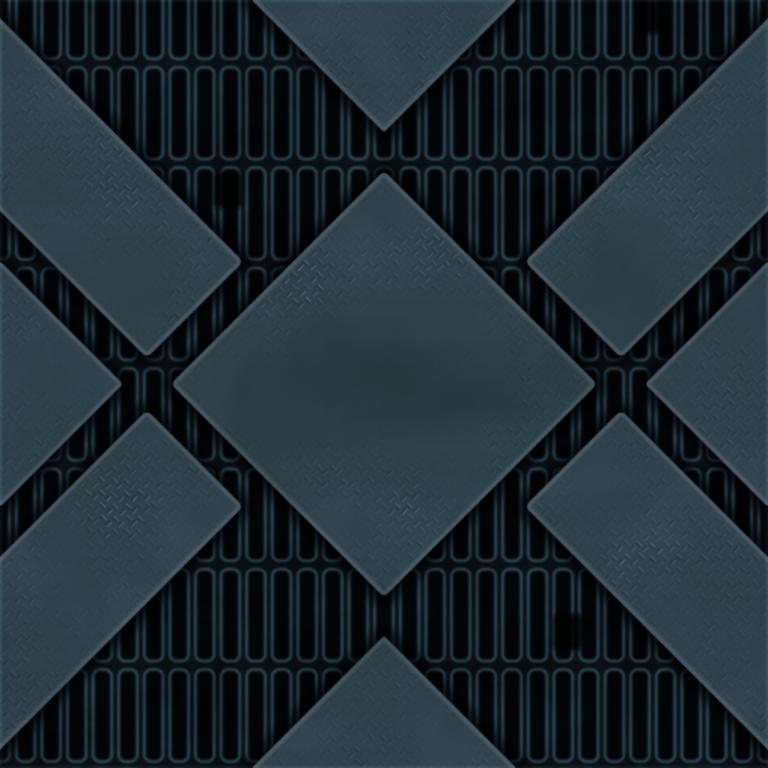
Give the GLSL for this pattern, as a WebGL 2 fragment shader.

```glsl
#version 300 es
precision highp float;
// Steel floor: mirrored diamond and bar plates lying over a slotted drain grate.
// Plates are rounded boxes in a frame turned by 45 degrees; the grate is a
// repeated rounded slot; tread dashes come from hashed cells, grime from sines.
uniform vec2 u_resolution;
out vec4 fragColor;

float hash(vec2 p) {
  return fract(sin(dot(p, vec2(127.1, 311.7))) * 43758.5);
}

// Layered, warped sines, roughly -1 to 1
float grime(vec2 p) {
  float sum = 0.0, amp = 0.5;
  for (int i = 0; i < 5; i++) {
    p = mat2(0.8, 0.6, -0.6, 0.8) * p * 1.7 + 1.3;
    p += 0.6 * sin(p.yx * 0.8);
    sum += amp * sin(p.x) * cos(p.y);
    amp *= 0.65;
  }
  return sum;
}

float roundBox(vec2 p, vec2 halfSize, float radius) {
  vec2 d = abs(p) - halfSize + radius;
  return length(max(d, 0.0)) + min(max(d.x, d.y), 0.0) - radius;
}

vec2 turn45(vec2 p) {
  return vec2(p.x + p.y, p.x - p.y) * 0.70711;
}

// Signed distance to the nearest plate, mirrored in both axes
float plates(vec2 q) {
  vec2 a = abs(q);
  float d = roundBox(turn45(a), vec2(0.196), 0.007);
  d = min(d, roundBox(turn45(a - vec2(0.0, 0.5)), vec2(0.1216), 0.004));
  d = min(d, roundBox(turn45(a - vec2(0.5, 0.0)), vec2(0.1130), 0.005));
  return min(d, roundBox(turn45(a) - vec2(0.5425, 0.1056), vec2(0.3, 0.0885), 0.008));
}

vec3 grate(vec2 p) {
  vec2 pitch = vec2(1.0 / 30.0, 0.1307);
  vec2 cell = vec2(p.x / pitch.x + 0.5, (p.y - 0.003) / pitch.y);
  vec2 local = (fract(cell) - 0.5) * pitch;
  float d = roundBox(local, vec2(0.0118, 0.0595), 0.009);
  float dirt = grime(p * 14.0);
  vec3 metal = vec3(0.065, 0.108, 0.128) * (1.0 + 0.3 * dirt);
  vec3 hole = vec3(0.008, 0.018, 0.022) * (1.0 + 0.5 * dirt);
  vec3 col = mix(hole, metal, smoothstep(-0.0055, 0.0, d));
  // Lit rim and the dark seam between neighbours
  col += vec3(0.075, 0.12, 0.138) * exp(-pow((d - 0.0003) / 0.0021, 2.0));
  col *= 1.0 - 0.45 * smoothstep(0.002, 0.005, d);
  // Broken slots
  vec2 gaps[3] = vec2[3](vec2(0.297, 0.753), vec2(0.740, 0.177), vec2(0.850, 0.980));
  for (int i = 0; i < 3; i++) {
    float gap = roundBox(p - gaps[i], vec2(0.018, 0.023), 0.008);
    col *= mix(0.15, 1.0, smoothstep(-0.006, 0.008, gap));
  }
  return col;
}

// Alternating raised dashes: x is the lit ridge, y its shaded side
vec2 tread(vec2 p) {
  vec2 g = turn45(p + 0.0012 * sin(p.yx * 90.0)) / 0.0118;
  vec2 id = floor(g), f = fract(g) - 0.5;
  if (mod(id.x + id.y, 2.0) > 0.5) f = f.yx;
  f.y += (hash(id + 7.0) - 0.5) * 0.3;
  float along = 1.0 - smoothstep(0.28, 0.52, abs(f.x));
  float power = 0.3 + 0.7 * hash(id);
  return along * power * vec2(exp(-pow(f.y / 0.11, 2.0)), exp(-pow((f.y + 0.25) / 0.14, 2.0)));
}

vec3 steel(vec2 p, float d) {
  vec2 q = p - 0.5;
  float cloud = grime(p * 8.0);
  float tone = 0.48 + 0.45 * cloud + 0.12 * grime(p * 37.0);
  // Soft stains in the middle and on the upper bars
  float stain = exp(-dot(q * vec2(6.0, 11.0), q * vec2(6.0, 11.0)));
  vec2 s = (vec2(abs(q.x), q.y) - vec2(0.32, 0.14)) * 14.0;
  stain += 0.6 * exp(-dot(s, s));
  vec3 col = mix(vec3(0.165, 0.242, 0.273), vec3(0.202, 0.284, 0.318), clamp(tone, 0.0, 1.0));
  col *= 1.0 - 0.16 * stain;
  // Polished patches where the tread catches light
  vec2 spots[8] = vec2[8](vec2(0.405, 0.625), vec2(0.565, 0.67), vec2(0.535, 0.335),
    vec2(0.165, 0.755), vec2(0.815, 0.78), vec2(0.925, 0.865), vec2(0.14, 0.345), vec2(0.835, 0.275));
  float shine = 0.0;
  for (int i = 0; i < 8; i++) {
    vec2 v = (p - spots[i]) / 0.042;
    shine += exp(-dot(v, v));
  }
  float worn = clamp(0.55 + 0.6 * grime(p * 11.0 + 4.0) - stain, 0.08, 1.0);
  vec2 dash = tread(p);
  col += vec3(0.9, 1.0, 1.0) * dash.x * (0.045 * worn + 0.12 * shine * worn);
  col -= 0.035 * dash.y * (worn + 0.5 * shine);
  // Bevelled edge
  float edge = exp(-pow((d + 0.0027) / 0.0028, 2.0));
  return mix(col, vec3(0.31, 0.365, 0.41), edge * (0.78 + 0.2 * cloud));
}

void main() {
  vec2 p = gl_FragCoord.xy / u_resolution;
  float d = plates(p - 0.5);
  float aa = 0.8 / u_resolution.y;
  // Contact shadow falls on the grate around each plate
  vec3 under = grate(p) * mix(0.3, 1.0, smoothstep(0.0, 0.026, d));
  vec3 col = mix(steel(p, d), under, smoothstep(-aa, aa + 0.001, d));
  // Faint lit line along the tile border
  vec2 border = 0.5 - abs(p - 0.5);
  col += vec3(0.03, 0.05, 0.055) * (1.0 - smoothstep(0.001, 0.005, min(border.x, border.y)));
  fragColor = vec4(col, 1.0);
}
```
